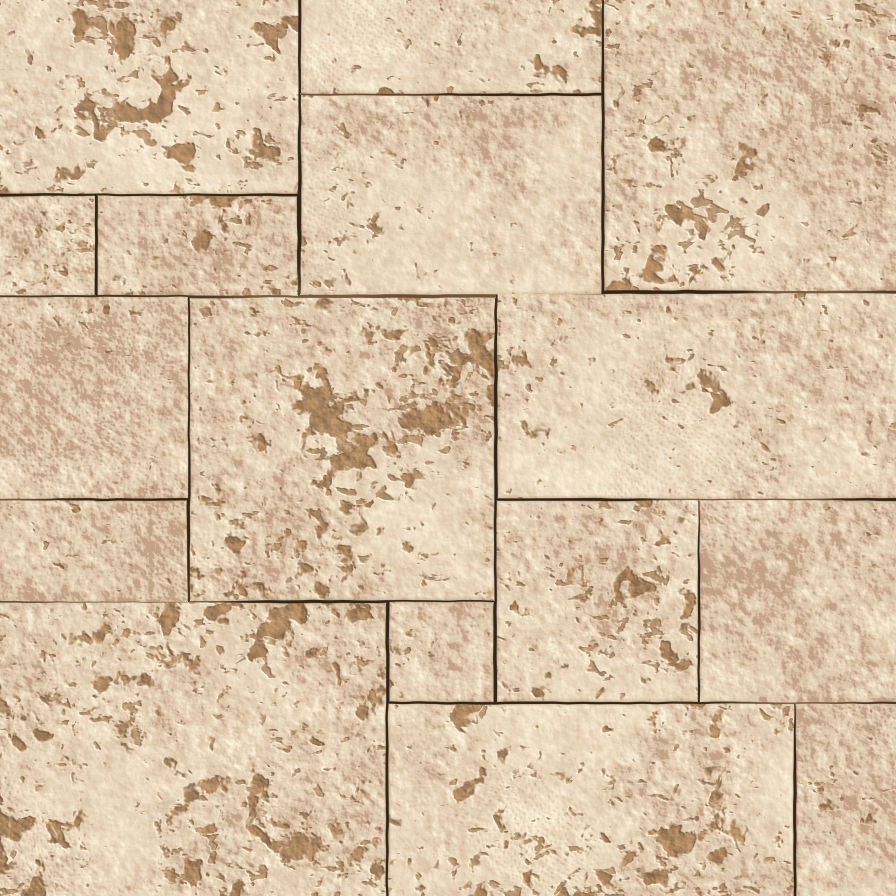
This texture is drawn by a Shadertoy shader. Its source:

```glsl
// Travertine wall of sixteen interlocking rectangular stones with thin dark joints.
// A loop finds the stone under each point by box distance; layered value noise
// then gives it grain, fossil stipple, ochre pits and light from the upper right.
const vec3 CREAM = vec3(0.94, 0.88, 0.78);
const vec3 SAND  = vec3(0.87, 0.78, 0.67);
const vec3 CLAY  = vec3(0.76, 0.63, 0.52);
const vec3 OCHRE = vec3(0.68, 0.52, 0.36);
const vec3 UMBER = vec3(0.47, 0.36, 0.25);
const vec3 JOINT = vec3(0.19, 0.15, 0.10);
const vec2 LIGHT = vec2(0.8, 0.6);

// Stone layout: lower left and upper right corners; outer stones overhang the canvas
const int STONES = 16;
const vec2 LOW[STONES] = vec2[](
    vec2(-.1, .783), vec2(.335, .895), vec2(.335, .671), vec2(.673, .675),
    vec2(-.1, .670), vec2(.108, .670), vec2(-.1, .443), vec2(.211, .329),
    vec2(.554, .443), vec2(-.1, .328), vec2(.553, .216), vec2(.780, .216),
    vec2(-.1, -.1), vec2(.433, .216), vec2(.432, -.1), vec2(.887, -.1));
const vec2 HIGH[STONES] = vec2[](
    vec2(.334, 1.1), vec2(.673, 1.1), vec2(.673, .894), vec2(1.1, 1.1),
    vec2(.107, .782), vec2(.333, .782), vec2(.211, .669), vec2(.553, .668),
    vec2(1.1, .673), vec2(.210, .442), vec2(.780, .442), vec2(1.1, .442),
    vec2(.432, .328), vec2(.552, .329), vec2(.887, .215), vec2(1.1, .215));

// Character of each stone: x darkens the tone, y adds pits
const vec2 FINISH[STONES] = vec2[](
    vec2(-.14, 0), vec2(0, .01), vec2(.03, 0), vec2(.07, .04),
    vec2(0, .01), vec2(-.02, .01), vec2(.13, -.07), vec2(.06, .04),
    vec2(-.08, -.02), vec2(.12, -.07), vec2(0, .02), vec2(.19, -.2),
    vec2(.05, .03), vec2(.12, -.03), vec2(0, -.01), vec2(.18, -.06));

float hash(vec2 p) {
    vec3 q = fract(p.xyx * 0.1031);
    q += dot(q, q.yzx + 33.33);
    return fract((q.x + q.y) * q.z);
}

float noise(vec2 p) {
    vec2 i = floor(p), f = fract(p);
    f = f * f * (3.0 - 2.0 * f);
    return mix(mix(hash(i), hash(i + vec2(1, 0)), f.x),
               mix(hash(i + vec2(0, 1)), hash(i + vec2(1, 1)), f.x), f.y);
}

float fbm(vec2 p, int octaves) {
    float sum = 0.0, total = 0.0;
    for (float amplitude = 0.5; octaves > 0; octaves--, amplitude *= 0.5) {
        sum += amplitude * noise(p);
        total += amplitude;
        p = mat2(1.62, 1.22, -1.22, 1.62) * p + 17.3;
    }
    return sum / total;
}

// Ragged cavities, gathered in clusters, with small ones in between
float pitDepth(vec2 p, float density) {
    float cluster = 0.45 * (fbm(p * 8.0, 2) - 0.5) + density;
    vec2 q = p + 0.008 * vec2(noise(p * 60.0), noise(p * 60.0 + 9.0));
    float large = smoothstep(0.70, 0.79, fbm(q * 42.0, 4) + cluster);
    float small = smoothstep(0.70, 0.82, fbm(q * vec2(85, 110), 3) + 0.8 * cluster);
    return max(large, 0.8 * small);
}

// Jittered dots in bent rows, like fossil coral
float stipple(vec2 p) {
    p = mat2(0.8, 0.6, -0.6, 0.8) * p + 3.0 * vec2(noise(p * 0.12), noise(p * 0.12 + 7.0));
    vec2 jitter = vec2(hash(floor(p)), hash(floor(p) + 71.0)) - 0.5;
    return 1.0 - smoothstep(0.1, 0.42, length(fract(p) - 0.5 - 0.5 * jitter));
}

float surfaceHeight(vec2 p, float rough, float fossil, float density) {
    return rough * fbm(p * 125.0, 3) - 0.12 * fossil * stipple(p * 150.0)
         - 0.42 * pitDepth(p, density);
}

// From highlight through cream and sand to clay
vec3 stoneRamp(float v) {
    return mix(mix(CREAM, SAND, clamp(2.0 * v, -0.7, 1.0)), CLAY, smoothstep(0.5, 1.0, v));
}

void mainImage(out vec4 fragColor, in vec2 fragCoord) {
    vec2 uv = fragCoord / iResolution.xy;
    float pixel = 1.0 / min(iResolution.x, iResolution.y);

    // Nearest stone, its edge distance and outward edge normal
    vec2 wavy = uv + 0.0011 * (vec2(noise(uv * 60.0), noise(uv * 60.0 + 31.0)) - 0.5);
    float edge = 1.0;
    int stone = 0;
    vec2 normal = vec2(0);
    for (int i = 0; i < STONES; i++) {
        vec2 fromCentre = wavy - 0.5 * (LOW[i] + HIGH[i]);
        vec2 outside = abs(fromCentre) - 0.5 * (HIGH[i] - LOW[i]);
        float d = max(outside.x, outside.y);
        if (d > edge) continue;
        edge = d;
        stone = i;
        normal = sign(fromCentre) * (outside.x > outside.y ? vec2(1, 0) : vec2(0, 1));
    }

    // Grain and relief, shifted so that no two stones share a pattern
    vec2 p = uv + float(stone) * vec2(0.73, 0.41), finish = FINISH[stone];
    float patches = fbm(p * 7.0, 4), crust = fbm(p * 48.0, 4) - 0.5;
    float rough = mix(0.6, 1.15, smoothstep(0.35, 0.6, patches + finish.x));
    float fossil = smoothstep(0.52, 0.64, fbm(p * 5.0 + 40.0, 2));
    float relief = surfaceHeight(p, rough, fossil, finish.y)
                 - surfaceHeight(p + 0.002 * LIGHT, rough, fossil, finish.y);
    float rim = smoothstep(-0.007, -0.002, edge) * dot(normal, LIGHT);
    float tone = 0.30 + finish.x + 0.95 * (patches - 0.5) - 0.8 * rough * crust
               + 0.8 * rough * (0.5 - fbm(p * 125.0, 3))
               + 0.15 * fossil * stipple(p * 150.0) - 1.5 * relief - 0.25 * rim;
    vec3 color = stoneRamp(tone);

    // Pits: ochre floors, shaded towards the light
    float shade = 0.2 - 2.5 * relief + 1.1 * (fbm(p * 100.0 + 5.0, 2) - 0.5);
    vec3 pitFloor = mix(OCHRE, UMBER, clamp(shade, -0.3, 1.0));
    color = mix(color, pitFloor, 0.9 * pitDepth(p, finish.y));

    // Joints: stained border, then a gap of uneven width and depth
    float wear = noise(uv * 9.0 + 5.0), upright = abs(normal.x);
    color = mix(color, OCHRE, 0.45 * wear * smoothstep(-0.005, -0.001, edge));
    float halfWidth = mix(0.0002, 0.0013, wear) + 0.0005 * upright;
    float gap = smoothstep(-0.7 * pixel, 0.7 * pixel, edge + halfWidth);
    color = mix(color, mix(UMBER, JOINT, smoothstep(0.1, 0.5, wear + 0.25 * upright)), gap);
    fragColor = vec4(color, 1.0);
}
```
